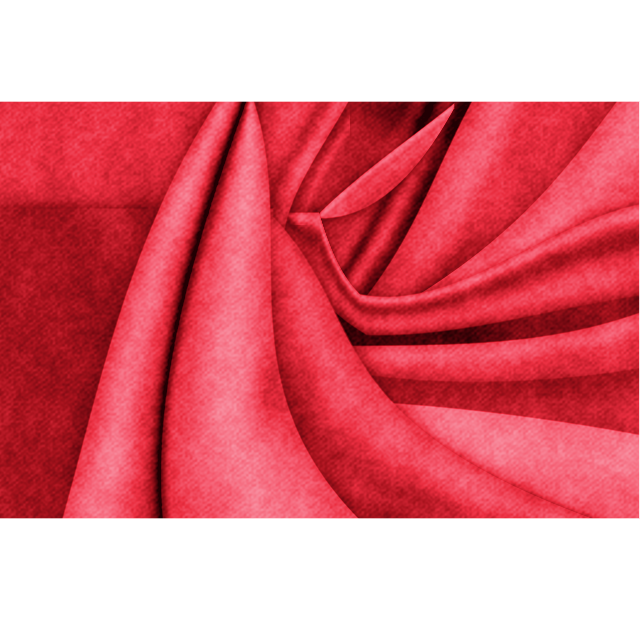
Reproduce this texture procedurally as a WebGL 1 fragment shader.

```glsl
precision highp float;
uniform vec2 u_resolution;

float hash(vec2 p) {
  p = fract(p * vec2(0.1031, 0.113));
  p += dot(p, p.yx + 33.3);
  return fract((p.x + p.y) * p.x * 7.3);
}

float noise(vec2 p) {
  vec2 i = floor(p), f = fract(p);
  f = f * f * (3.0 - 2.0 * f);
  return mix(mix(hash(i), hash(i + vec2(1, 0)), f.x),
             mix(hash(i + vec2(0, 1)), hash(i + vec2(1, 1)), f.x), f.y);
}

// Cubic through four evenly spaced values between start and end
float curve(float s, float start, float end, vec4 v) {
  float t = 3.0 * clamp((s - start) / (end - start), 0.0, 1.0);
  float a = 1.0 - t, b = 2.0 - t, c = 3.0 - t;
  return v.x * a * b * c / 6.0 + v.y * t * b * c / 2.0
       - v.z * t * a * c / 2.0 + v.w * t * a * b / 6.0;
}

float bump(float x, float width) {
  return exp(-x * x / (width * width));
}

// Paints a fold where inside > 0 and drops a shadow beyond its edge
void lay(inout float tone, float inside, float shade, float shadow, float spread) {
  tone *= 1.0 - shadow * exp(-max(-inside, 0.0) / spread);
  tone = mix(tone, shade, smoothstep(-0.014, 0.014, inside));
}

vec3 dye(float t) {
  vec3 c = mix(vec3(0.13, 0.0, 0.01), vec3(0.38, 0.02, 0.05), clamp(t / 0.16, 0.0, 1.0));
  c = mix(c, vec3(0.65, 0.07, 0.11), clamp((t - 0.16) / 0.19, 0.0, 1.0));
  c = mix(c, vec3(0.92, 0.18, 0.25), clamp((t - 0.35) / 0.2, 0.0, 1.0));
  c = mix(c, vec3(0.96, 0.36, 0.44), clamp((t - 0.55) / 0.16, 0.0, 1.0));
  c = mix(c, vec3(0.97, 0.53, 0.60), clamp((t - 0.71) / 0.16, 0.0, 1.0));
  return mix(c, vec3(1.0, 0.72, 0.76), clamp((t - 0.87) / 0.2, 0.0, 1.0));
}

void main() {
  vec2 uv = gl_FragCoord.xy / u_resolution;
  vec2 p = vec2(uv.x, 1.0 - uv.y) * 7.68; // y runs downward across the cloth
  float x = p.x, y = p.y;

  // Left backdrop and the fold across its top corner
  float tone = 0.49 - 0.22 * bump(length(p - vec2(1.9, 2.5)), 0.9)
             - 0.13 * smoothstep(4.6, 6.2, y) + 0.2 * (noise(p * vec2(1.2, 6.0)) - 0.5);
  float w = curve(x, 0.0, 2.6, vec4(2.63, 2.27, 1.87, 1.22)) - y;
  lay(tone, w, 0.53 + 0.2 * bump(w - 0.3, 0.25) + 0.08 * bump(w - 1.0, 0.3)
      + 0.1 * (noise(vec2(x + y, y * 2.0 + x) * vec2(1.0, 4.0)) - 0.5), 0.35, 0.25);

  // Hollow of the swirl, with pleats running along its right wall
  float wall = curve(y, 1.22, 3.55, vec4(5.66, 5.28, 4.9, 4.4));
  w = wall - x;
  float hollow = 0.43 - 0.36 * bump(length((p - vec2(4.95, 1.35)) * vec2(0.8, 1.4)), 0.45)
               - 0.33 * bump(w - 0.02, 0.13) + 0.16 * bump(w - 0.27, 0.09)
               - 0.24 * bump(w - 0.46, 0.07) + 0.13 * bump(w - 0.65, 0.1);
  lay(tone, x - 3.1, hollow, 0.0, 0.1);

  // Upright folds at the upper right
  w = x - wall;
  lay(tone, w, 0.46 + 0.24 * bump(w - 0.38, 0.33) - 0.13 * smoothstep(2.5, 3.4, y)
      + 0.09 * smoothstep(0.7, 1.1, w), 0.3, 0.06);
  w = x - curve(y, 1.22, 3.55, vec4(7.4, 6.8, 6.05, 5.0));
  lay(tone, w, 0.57 + 0.2 * bump(w - 0.5, 0.4), 0.3, 0.2);

  // Slanted flap inside the swirl
  float flapTop = curve(x, 3.83, 5.45, vec4(2.56, 2.08, 1.66, 1.24));
  float flapLow = curve(x, 3.83, 5.45, vec4(2.62, 2.5, 2.08, 1.3));
  w = y - flapTop;
  lay(tone, min(min(w, flapLow - y), min(x - 3.83, 5.45 - x)),
      0.53 + 0.22 * bump(w - 0.04, 0.05) + 0.1 * bump(w - 0.2, 0.12), 0.4, 0.09);

  // Rolled rim that turns from the swirl toward the right
  float rim = x < 4.32 ? curve(x, 3.83, 4.32, vec4(2.55, 3.02, 3.33, 3.53))
                       : curve(x, 4.32, 7.68, vec4(3.53, 3.4, 2.88, 2.45));
  float hem = x < 4.4 ? curve(x, 3.45, 4.4, vec4(2.85, 3.45, 3.8, 4.02))
                      : curve(x, 4.4, 7.68, vec4(4.02, 3.95, 3.75, 3.55));
  float v = (y - rim) / (hem - rim);
  lay(tone, min(y - rim, x - 3.42), 0.48 + 0.23 * bump(v - 0.1, 0.1) - 0.14 * bump(v - 0.37, 0.13)
      + 0.14 * bump(v - 0.72, 0.2), 0.3, 0.06);

  // Stacked folds below the rim
  lay(tone, y - hem, 0.1 + 0.18 * smoothstep(5.2, 7.0, x), 0.3, 0.06);
  w = y - curve(x, 4.3, 7.68, vec4(4.15, 4.13, 4.03, 3.75));
  lay(tone, w, 0.52 + 0.17 * bump(w - 0.13, 0.14), 0.0, 0.1);
  w = y - curve(x, 4.4, 7.68, vec4(4.5, 4.58, 4.55, 4.42));
  lay(tone, w, 0.32 + 0.17 * smoothstep(0.0, 0.5, w), 0.2, 0.06);
  w = y - curve(x, 4.6, 7.68, vec4(4.83, 4.92, 5.05, 5.22));
  lay(tone, w, 0.72 + 0.1 * bump(w - 0.35, 0.35), 0.1, 0.08);

  // Upper centre panel and the outer turn of the swirl
  w = curve(y, 1.22, 2.9, vec4(4.18, 3.85, 3.55, 3.4)) - x;
  tone += 0.16 * bump(w + 0.17, 0.07) * step(y, 2.7) * step(x, 4.2);
  lay(tone, min(w, 2.95 - y), 0.55 + 0.13 * bump(w - 0.1, 0.09) - 0.12 * bump(w - 0.3, 0.09)
      + 0.09 * bump(w - 0.6, 0.2), 0.35, 0.07);

  // Long diagonal drape
  w = curve(y, 2.6, 6.22, vec4(3.28, 4.05, 4.9, 7.1)) - x;
  float spread = 0.3 + 0.12 * (y - 2.6);
  lay(tone, min(w * 0.75, y - 2.5), 0.36 + 0.31 * bump(w - spread * 0.75, spread)
      + 0.08 * bump(w - 1.9, 0.3), 0.4, 0.12);

  // Two tall tubes parted by a deep crease
  float valley = curve(y, 1.22, 6.22, vec4(2.95, 2.4, 2.02, 1.95));
  float leftEdge = curve(y, 1.22, 6.22, vec4(2.6, 1.75, 1.2, 0.75));
  float rightEdge = curve(y, 1.22, 6.22, vec4(3.05, 3.25, 3.37, 4.3));
  v = (x - leftEdge) / (valley - leftEdge);
  lay(tone, min(x - leftEdge, valley + 0.05 - x), 0.5 + 0.3 * bump(v - 0.4, 0.32)
      - 0.18 * smoothstep(0.75, 1.0, v), 0.35, 0.2);
  v = (x - valley) / (rightEdge - valley);
  float tube = 0.49 + 0.33 * bump(v - 0.55, 0.38) - 0.15 * bump(length((p - vec2(3.22, 4.75)) * vec2(1.6, 0.7)), 0.3);
  lay(tone, min(x - valley, rightEdge - x), tube, 0.35, 0.12);
  tone -= 0.32 * bump(x - valley, 0.07 + 0.03 * bump(y - 2.6, 0.8));

  // Soft creasing, woven twill and grain
  tone += 0.09 * (noise(p * vec2(3.0, 2.0) + 7.0) - 0.5) + 0.07 * (noise(p * 11.0) - 0.5);
  tone += 0.018 * sin(dot(p, vec2(75.0, 95.0)) + 2.0 * noise(p * 3.0));
  tone += 0.1 * (noise(p * 34.0) - 0.5);

  // White margins above and below
  float inside = min(min(y - 1.22, 6.22 - y), 7.67 - x);
  gl_FragColor = vec4(mix(vec3(1.0), dye(max(tone, 0.0)), smoothstep(-0.008, 0.008, inside)), 1.0);
}
```
